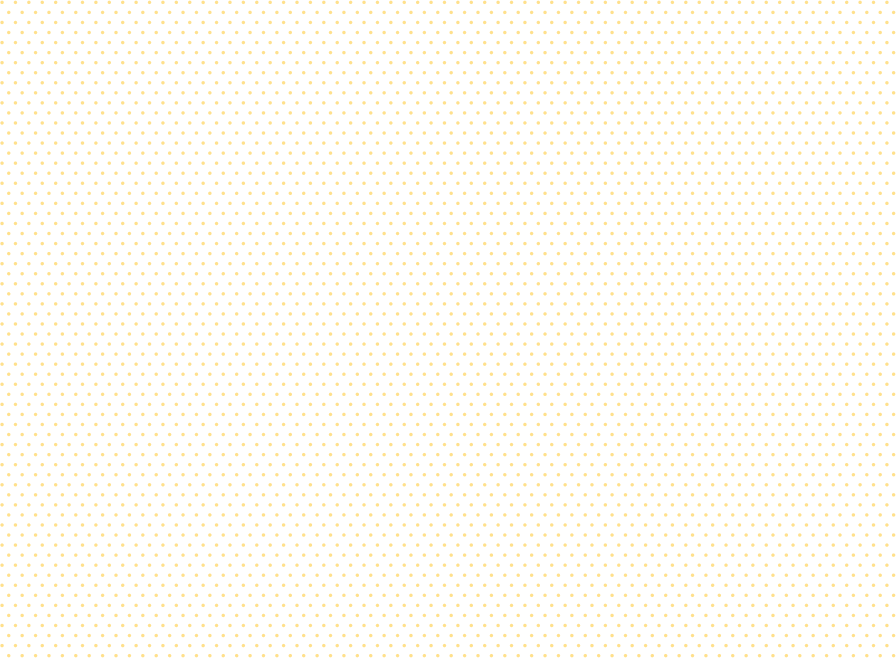
This pattern is drawn by a Shadertoy shader. Its source:

```glsl
#define ROWS 65.47
#define CELL_ASPECT 0.667
#define DOT_RADIUS 0.00256
#define FIRST_DOT vec2(0.0031, 0.0036)
#define PAPER_COLOR vec3(1.0, 1.0, 1.0)
#define DOT_COLOR vec3(1.0, 0.88, 0.55)

// Distance to the nearest point of a rectangular grid
float gridDistance(vec2 p, vec2 pitch) {
    return length((fract(p / pitch + 0.5) - 0.5) * pitch);
}

// Staggered dots: two grids, half a cell apart
float polkaDots(vec2 p, vec2 pitch) {
    float nearest = min(gridDistance(p, pitch), gridDistance(p - 0.5 * pitch, pitch));
    return nearest - DOT_RADIUS;
}

void mainImage(out vec4 fragColor, in vec2 fragCoord) {
    // Canvas height is one unit, measured down from the top left corner
    float pixel = 1.0 / iResolution.y;
    vec2 p = vec2(fragCoord.x, iResolution.y - fragCoord.y) * pixel;

    // Each cell spans two rows
    float cellHeight = 2.0 / ROWS;
    vec2 pitch = cellHeight * vec2(CELL_ASPECT, 1.0);

    // Edge smoothed over one pixel
    float coverage = clamp(0.5 - polkaDots(p - FIRST_DOT, pitch) / pixel, 0.0, 1.0);
    fragColor = vec4(mix(PAPER_COLOR, DOT_COLOR, coverage), 1.0);
}
```
